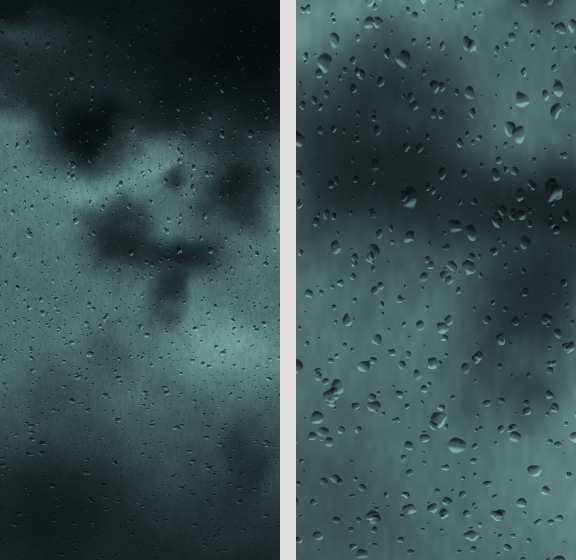
Left, the full canvas; right, a detail of the centre.
Give the GLSL for this texture, as a WebGL 1 fragment shader.

```glsl
precision highp float;
uniform vec2 u_resolution;

float hash(vec2 p) {
    vec3 q = fract(vec3(p.xyx) * 0.1031);
    q += dot(q, q.yzx + 33.33);
    return fract((q.x + q.y) * q.z);
}

float noise(vec2 p) {
    vec2 i = floor(p), f = fract(p);
    f = f * f * (3.0 - 2.0 * f);
    return mix(mix(hash(i), hash(i + vec2(1, 0)), f.x),
               mix(hash(i + vec2(0, 1)), hash(i + vec2(1, 1)), f.x), f.y);
}

float fbm(vec2 p) {
    float sum = 0.0, amp = 0.5;
    for (int i = 0; i < 5; i++) {
        sum += amp * noise(p);
        p = mat2(1.6, 1.2, -1.2, 1.6) * p + 17.0;
        amp *= 0.5;
    }
    return sum;
}

float puff(vec2 p, vec2 center, vec2 radius) {
    return smoothstep(1.25, 0.1, length((p - center) / radius));
}

// Brightness of the stormy sky behind the glass
float skyLight(vec2 p) {
    float detail = fbm(p * 4.0 + 5.0);
    vec2 w = p + 0.22 * (vec2(fbm(p * 5.0 + 40.0), fbm(p * 5.0 + 80.0)) - 0.48);

    float light = mix(0.17, 0.75, smoothstep(-0.05, 0.85, w.y));
    light -= 0.17 * puff(w, vec2(0.12, 0.35), vec2(0.4, 0.4));
    light += 0.13 * puff(w, vec2(0.85, 0.78), vec2(0.4, 0.16));
    light += 0.25 * puff(w, vec2(0.36, 1.36), vec2(0.22, 0.1));
    light += 0.22 * puff(w, vec2(0.53, 1.46), vec2(0.13, 0.12));

    // Heavy ceiling with a paler wisp
    float ceiling = w.y + 0.15 * smoothstep(0.0, 0.35, w.x);
    light = mix(light, 0.2, smoothstep(1.58, 1.76, ceiling));
    light += 0.2 * puff(w, vec2(0.08, 1.9), vec2(0.2, 0.09));
    light *= 1.0 - 0.92 * puff(w, vec2(0.88, 1.85), vec2(0.55, 0.3));
    light *= 1.0 - 0.6 * smoothstep(1.85, 2.02, w.y);

    // Loose dark clouds
    light *= 1.0 - 0.92 * puff(w, vec2(0.29, 1.53), vec2(0.23, 0.18));
    light *= 1.0 - 0.8 * puff(w, vec2(0.87, 1.36), vec2(0.16, 0.2));
    light *= 1.0 - 0.55 * puff(w, vec2(0.61, 1.39), vec2(0.07, 0.06));
    light *= 1.0 - 0.75 * puff(w, vec2(0.43, 1.16), vec2(0.2, 0.17));
    light *= 1.0 - 0.75 * puff(w, vec2(0.66, 1.08), vec2(0.2, 0.13));
    light *= 1.0 - 0.6 * puff(w, vec2(0.58, 0.95), vec2(0.09, 0.09));
    light *= 1.0 - 0.2 * puff(w, vec2(0.38, 0.78), vec2(0.14, 0.13));
    light *= 1.0 - 0.45 * puff(w, vec2(0.9, 0.36), vec2(0.1, 0.2));
    return light * (0.7 + 0.62 * detail);
}

// One scattered layer of beads, shaded onto the given light
float addDrops(float light, vec2 p, float cell, float seed) {
    vec2 g = p / cell + seed * 7.3;
    g.y += 5.0 * hash(vec2(floor(g.x), seed));
    vec2 id = floor(g) + seed * 91.0;
    float size = hash(id + 3.7);
    float radius = mix(0.1, 0.24, size * size);
    vec2 jitter = 0.44 * (vec2(hash(id + 11.2), hash(id + 23.9)) - 0.5);

    // Tall beads above, flat ones below
    vec2 stretch = mix(vec2(1.25, 0.7), vec2(0.85, 1.2), smoothstep(0.4, 1.2, p.y));
    vec2 q = (fract(g) - 0.5 - jitter) / (radius * stretch);
    q += 0.6 * (vec2(noise(g * 5.0), noise(g * 5.0 + 50.0)) - 0.5);
    float d = length(q);
    float soft = clamp(1.0 / (u_resolution.x * cell * radius), 0.25, 0.9);
    float present = step(hash(id + 47.1), 0.42);
    float body = present * smoothstep(1.0, 1.0 - soft, d);

    float tilt = hash(id + 61.3) - 0.5;
    float facing = dot(q, normalize(vec2(tilt * 1.6, -1.0)));
    float glint = smoothstep(0.15, 0.65, facing);
    float shadow = smoothstep(0.1, -0.6, facing);
    float sky = mix(0.15, 0.5, smoothstep(1.98, 1.5, p.y) * smoothstep(-0.2, 0.9, p.y));
    float shaded = light * (0.85 - 0.5 * shadow) + sky * glint * (0.5 + 0.7 * size);
    return mix(light, shaded, body);
}

void main() {
    vec2 p = gl_FragCoord.xy / u_resolution.x;
    float light = skyLight(p);

    // Fine wet film on the pane
    light *= 0.94 + 0.12 * noise(p * vec2(150.0, 60.0));

    for (int i = 0; i < 5; i++) {
        float layer = float(i);
        light = addDrops(light, p, 0.021 + 0.008 * layer, layer + 1.0);
    }

    vec3 storm = vec3(0.025, 0.05, 0.058);
    vec3 teal = vec3(0.42, 0.58, 0.56);
    gl_FragColor = vec4(mix(storm, teal, clamp(light, 0.0, 1.25)), 1.0);
}
```
